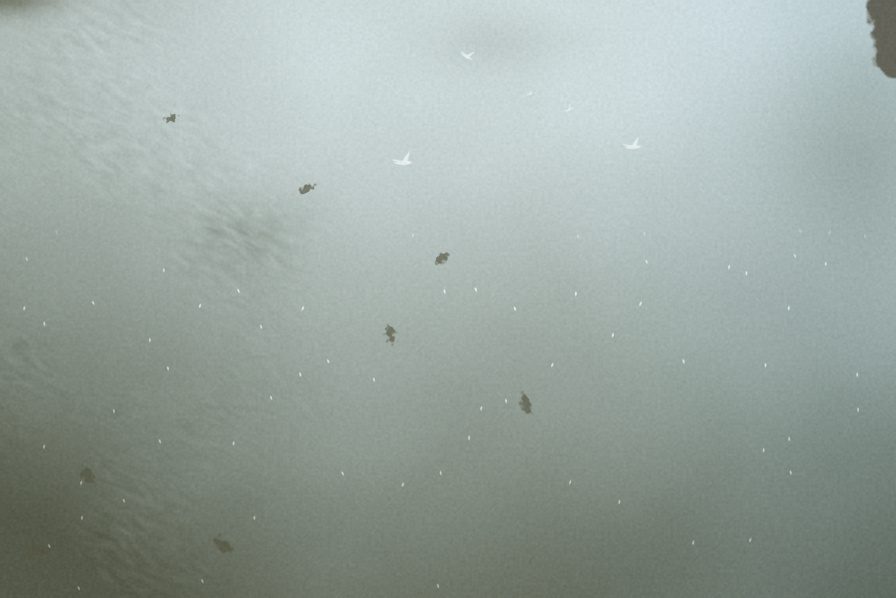
Reproduce this texture procedurally as a WebGL 1 fragment shader.

```glsl
precision highp float;
// Hazy, murky water under a pale sky: an olive-to-silver tone field with soft
// clouds, ruffled patches on the left and fine film grain. Small pale birds,
// dark drifting motes and bright flecks are scattered over it by loops and cells.

uniform vec2 u_resolution;

#define OLIVE vec3(0.33, 0.35, 0.285)
#define MID_GREY vec3(0.56, 0.605, 0.57)
#define SILVER vec3(0.79, 0.84, 0.84)
#define MOTE_COLOR vec3(0.33, 0.33, 0.25)
#define CLOUD_AMOUNT 0.09
#define RIPPLE_AMOUNT 0.13
#define GRAIN_AMOUNT 0.036
#define GRAIN_SCALE 190.0
#define FLECK_SCALE 17.0
#define BIRD_SIZE 0.019
#define BIRDS 5
#define MOTES 8

vec2 hash2(vec2 p) {
  vec3 q = fract(p.xyx * vec3(0.1031, 0.1030, 0.0973));
  q += dot(q, q.yzx + 33.33);
  return fract((q.xx + q.yz) * q.zy);
}

float gradientNoise(vec2 p) {
  vec2 i = floor(p), f = fract(p);
  vec2 w = f * f * f * (f * (f * 6.0 - 15.0) + 10.0);
  vec2 e = vec2(1.0, 0.0);
  float a = dot(hash2(i) * 2.0 - 1.0, f);
  float b = dot(hash2(i + e) * 2.0 - 1.0, f - e);
  float c = dot(hash2(i + e.yx) * 2.0 - 1.0, f - e.yx);
  float d = dot(hash2(i + 1.0) * 2.0 - 1.0, f - 1.0);
  return mix(mix(a, b, w.x), mix(c, d, w.x), w.y);
}

float fbm(vec2 p) {
  float sum = 0.0, amp = 1.0;
  for (int i = 0; i < 4; i++) {
    sum += amp * gradientNoise(p);
    p = p * 2.03 + 17.3;
    amp *= 0.5;
  }
  return sum;
}

vec2 rotate(vec2 p, float a) {
  float c = cos(a), s = sin(a);
  return vec2(c * p.x + s * p.y, c * p.y - s * p.x);
}

float softSpot(vec2 p, vec2 center, vec2 radius) {
  vec2 d = (p - center) / radius;
  return exp(-dot(d, d));
}

// Tapered stroke from a to b, widest at a
float stroke(vec2 p, vec2 a, vec2 b, float width) {
  vec2 ab = b - a;
  float t = clamp(dot(p - a, ab) / dot(ab, ab), 0.0, 1.0);
  return length(p - a - ab * t) - width * (1.0 - 0.8 * t);
}

float birdDistance(vec2 q) {
  float body = (length(q * vec2(1.0, 4.0)) - 0.75) * 0.4;
  float nearWing = stroke(q, vec2(0.1, 0.0), vec2(0.55, 0.95), 0.23);
  float farWing = stroke(q, vec2(0.0), vec2(-0.95, 0.25), 0.16);
  return min(body, min(nearWing, farWing));
}

// Brightness of the water: 0 is olive, 1 is silver
float waterTone(vec2 uv, vec2 p) {
  float tone = mix(0.16, 1.04, smoothstep(-0.15, 0.95, uv.y));
  tone -= 0.29 * smoothstep(0.42, -0.05, uv.x);
  tone -= 0.07 * smoothstep(0.8, 1.0, uv.x);
  float cloud = fbm(p * 2.6 + 4.0);
  tone += CLOUD_AMOUNT * cloud;
  tone -= 0.24 * softSpot(uv + 0.05 * cloud, vec2(0.96, 0.76), vec2(0.13, 0.17));
  tone -= 0.10 * softSpot(uv, vec2(0.56, 0.93), vec2(0.1, 0.05));

  // Ruffled surface: slanted wavelets that fade toward the open middle
  vec2 slant = rotate(p + 0.012 * gradientNoise(p * 14.0), -0.5);
  float wavelets = gradientNoise(slant * vec2(26.0, 85.0))
                 + 0.5 * gradientNoise(slant * vec2(60.0, 130.0) + 9.0);
  float ruffled = smoothstep(0.5, 0.05, uv.x) * smoothstep(-0.35, 0.35, fbm(p * 3.5 + 21.0));
  float patchMask = softSpot(p + 0.04 * cloud, vec2(0.4, 0.6), vec2(0.08, 0.07));
  tone += RIPPLE_AMOUNT * wavelets * (ruffled + patchMask);
  return tone - 0.13 * patchMask;
}

void main() {
  vec2 uv = gl_FragCoord.xy / u_resolution;
  vec2 p = gl_FragCoord.xy / u_resolution.y;
  float aspect = u_resolution.x / u_resolution.y;
  float px = 1.0 / u_resolution.y;

  float tone = clamp(waterTone(uv, p), 0.0, 1.04);
  vec3 color = mix(OLIVE, MID_GREY, min(tone * 2.0, 1.0));
  color = mix(color, SILVER, max(tone * 2.0 - 1.0, 0.0));
  color += vec3(-0.02, 0.0, 0.018) * smoothstep(0.55, 1.0, uv.x);

  // Dark shore at the upper corners
  float ragged = 0.012 * fbm(p * 30.0);
  float wall = max(0.975 - 0.03 * (uv.y - 0.88) - uv.x, 0.89 - 0.8 * (uv.x - 0.975) - uv.y);
  color = mix(color, vec3(0.39, 0.39, 0.35), smoothstep(0.004, -0.004, wall + ragged));
  color = mix(color, MOTE_COLOR, 0.6 * softSpot(uv + ragged, vec2(0.0, 1.0), vec2(0.06, 0.025)));

  // Drifting motes, larger toward the viewer
  for (int i = 0; i < MOTES; i++) {
    float k = float(i);
    vec2 at = vec2(0.04 + 0.64 * fract(k * 0.618), 0.08 + 0.84 * fract(k * 0.43));
    float size = mix(0.017, 0.008, at.y);
    vec2 q = rotate(p - at * vec2(aspect, 1.0), k * 1.7) / size;
    float d = length(q * vec2(0.8, 1.5)) - 0.8 + 1.1 * gradientNoise(q * 1.6 + k * 7.0);
    color = mix(color, MOTE_COLOR, 0.65 * smoothstep(0.35, -0.25, d));
  }

  // Pale birds over the upper middle
  for (int i = 0; i < BIRDS; i++) {
    float k = float(i);
    vec2 at = vec2(0.42 + 0.3 * fract(k * 0.618 + 0.1), 0.68 + 0.24 * fract(k * 0.37 + 0.2));
    float size = BIRD_SIZE * (0.65 + 0.35 * cos(k * 2.4));
    vec2 q = rotate(p - at * vec2(aspect, 1.0), 0.6 * sin(k * 2.1)) / size;
    float edge = px / size;
    color = mix(color, vec3(0.91, 0.94, 0.94), 0.9 * smoothstep(edge, -edge, birdDistance(q)));
  }

  // Tiny bright flecks, one in some cells of the lower water
  vec2 cell = floor(p * FLECK_SCALE);
  vec2 jitter = hash2(cell + 5.0), chance = hash2(cell + 71.0);
  vec2 offset = rotate(fract(p * FLECK_SCALE) - 0.2 - 0.6 * jitter, chance.y - 0.5);
  float fleck = smoothstep(0.06, 0.01, length(offset * vec2(1.3, 0.65)));
  color += 0.24 * fleck * step(chance.x, 0.22) * smoothstep(0.68, 0.5, uv.y);

  // Film grain with a trace of colour
  float grain = gradientNoise(p * GRAIN_SCALE) + 0.5 * gradientNoise(p * GRAIN_SCALE * 0.5 + 40.0);
  float tint = gradientNoise(p * GRAIN_SCALE * 0.8 + 90.0);
  color += GRAIN_AMOUNT * (grain + 0.4 * tint * vec3(1.0, -0.3, -1.0));
  gl_FragColor = vec4(clamp(color, 0.0, 1.0), 1.0);
}
```
